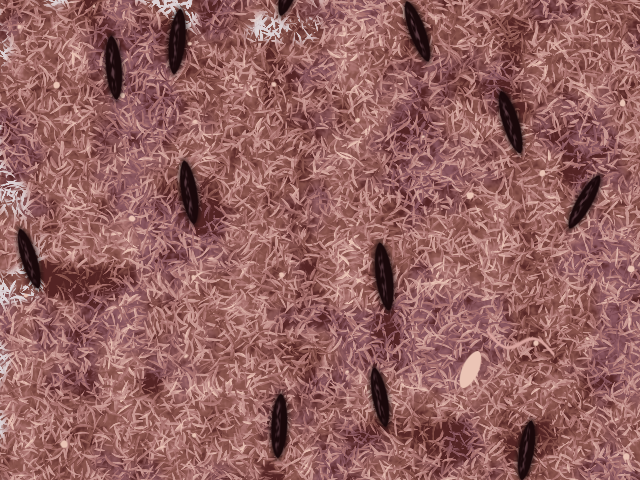
A Shadertoy shader for this texture:

```glsl
// Matted rosy plant fibre with dark spindle seeds, pale specks and a stray thread.
const vec3 DEEP  = vec3(0.33, 0.14, 0.14);
const vec3 BROWN = vec3(0.54, 0.33, 0.30);
const vec3 MAUVE = vec3(0.54, 0.34, 0.38);
const vec3 ROSE  = vec3(0.67, 0.45, 0.44);
const vec3 PALE  = vec3(0.78, 0.59, 0.57);
const vec3 CREAM = vec3(0.92, 0.77, 0.71);
const vec3 SEED  = vec3(0.10, 0.03, 0.04);
const vec3 SHEEN = vec3(0.40, 0.27, 0.30);
const vec3 FROST = vec3(0.88, 0.87, 0.89);
const int   FIBRE_LAYERS = 8;
const float FIBRE_CELL   = 0.032;
const vec2  FIBRE_HALF   = vec2(0.019, 0.0026);
const float SEED_CELL    = 0.333;
const vec2  SEED_HALF    = vec2(0.067, 0.0165);
const float SEED_CHANCE  = 0.85;
const float SPECK_CELL   = 0.17;

vec3 hash3(vec2 p) {
    vec3 q = fract(p.xyx * vec3(0.1031, 0.1030, 0.0973));
    q += dot(q, q.yxz + 33.33);
    return fract((q.xxy + q.yzz) * q.zyx);
}

vec2 turn(vec2 p, float a) {
    float c = cos(a), s = sin(a);
    return vec2(c * p.x + s * p.y, c * p.y - s * p.x);
}

float gradDot(vec2 cell, vec2 f, vec2 corner) {
    float a = 6.2832 * hash3(cell + corner + 57.0).x;
    return dot(vec2(cos(a), sin(a)), f - corner);
}

float gradNoise(vec2 p) {
    vec2 i = floor(p), f = p - i;
    vec2 u = f * f * f * (f * (f * 6.0 - 15.0) + 10.0);
    return mix(mix(gradDot(i, f, vec2(0, 0)), gradDot(i, f, vec2(1, 0)), u.x),
               mix(gradDot(i, f, vec2(0, 1)), gradDot(i, f, vec2(1, 1)), u.x), u.y);
}

// Rough distance to a pointed ellipse lying along x
float spindle(vec2 q, vec2 halfSize) {
    float t = q.x / halfSize.x;
    float w = halfSize.y * pow(max(1.0 - t * t, 0.0), 0.6);
    return max(abs(q.y) - w, abs(q.x) - halfSize.x);
}

// Overlapping short curved strands; returns brightness
float fibreMat(vec2 p, float px) {
    float tone = 0.27 + 0.25 * gradNoise(p * 60.0);
    for (int k = 0; k < FIBRE_LAYERS; k++) {
        float layer = float(k);
        vec2 g = turn(p, layer * 0.83) / FIBRE_CELL + layer * 17.3 + 40.0;
        vec2 id = floor(g);
        for (int n = 0; n < 9; n++) {
            vec2 cell = id + vec2(n % 3 - 1, n / 3 - 1);
            vec3 r = hash3(cell + layer * 71.0);
            vec3 s = hash3(cell.yx + layer * 37.0 + 11.0);
            vec2 q = turn((g - cell - r.xy) * FIBRE_CELL, r.z * 6.2832);
            q.y += (s.x - 0.5) * 36.0 * q.x * q.x;
            vec2 size = FIBRE_HALF * vec2(mix(0.5, 1.15, s.y), mix(0.6, 1.3, r.x));
            float d = spindle(q, size);
            float cover = 1.0 - smoothstep(-0.001, max(0.0008, px * 0.5), d);
            float shade = 0.12 * q.y / size.y;
            tone = mix(tone, mix(0.28, 0.94, s.z) + shade, cover * 0.9);
        }
    }
    return tone;
}

vec3 fibreColour(float tone, float mauve) {
    vec3 c = mix(DEEP, mix(BROWN, MAUVE, mauve), smoothstep(0.02, 0.38, tone));
    c = mix(c, ROSE, smoothstep(0.36, 0.58, tone));
    c = mix(c, PALE, smoothstep(0.58, 0.80, tone));
    return mix(c, CREAM, smoothstep(0.82, 1.12, tone));
}

void mainImage(out vec4 fragColor, in vec2 fragCoord) {
    float px = 1.0 / iResolution.y;
    vec2 p = fragCoord * px;

    // Fibre bed with vertical furrows, pits and mauve stains
    float furrow = gradNoise(p * vec2(9.0, 1.6) + 3.0);
    float lumps = gradNoise(p * 13.0 + 8.0) + 0.6 * gradNoise(p * 29.0);
    float pits = smoothstep(0.18, 0.5, gradNoise(p * vec2(8.0, 6.0) + 21.0));
    float mauve = smoothstep(-0.1, 0.3, gradNoise(p * 5.0 + 31.0) + 0.4 * gradNoise(p * 17.0));
    float tone = fibreMat(p, px) + 0.22 * furrow + 0.24 * lumps;
    tone += 0.12 * gradNoise(p * 140.0) - 0.35 * pits - 0.10 * mauve + 0.05;
    vec3 col = fibreColour(tone, mauve);

    // Frosty flakes along the upper left border
    float border = min(p.x, 1.0 - p.y);
    float frost = gradNoise(p * 7.0 + 5.0) + 0.12 - 3.5 * border - max(p.x - 0.4, 0.0);
    frost = smoothstep(0.0, 0.2, frost) * smoothstep(0.35, 0.65, tone);
    col = mix(col, FROST, frost * 0.85);

    // Small pale specks
    vec2 speckId = floor(p / SPECK_CELL);
    vec3 sr = hash3(speckId + 91.0);
    vec2 sq = p - (speckId + 0.15 + 0.7 * sr.xy) * SPECK_CELL;
    float speck = length(sq) - mix(0.003, 0.008, sr.x) - 0.002 * gradNoise(p * 120.0);
    col = mix(col, CREAM, (1.0 - smoothstep(-px, px, speck)) * step(0.6, sr.z));

    // Dark seeds with soft shadow and a broken sheen
    vec2 seedId = floor(p / SEED_CELL);
    for (int n = 0; n < 9; n++) {
        vec2 cell = seedId + vec2(n % 3 - 1, n / 3 - 1);
        vec3 r = hash3(cell + 133.0);
        vec3 s = hash3(cell + 207.0);
        if (s.x > SEED_CHANCE) continue;
        vec2 q = p - (cell + 0.1 + 0.8 * r.xy) * SEED_CELL;
        q = turn(q, 1.5708 + (r.z - 0.5) * 1.2);
        float d = spindle(q, SEED_HALF * mix(0.9, 1.06, s.y));
        col *= 1.0 - 0.35 * (1.0 - smoothstep(0.0, 0.012, d));
        float sheen = 1.0 - smoothstep(0.001, 0.007, abs(q.y - 0.003));
        sheen *= smoothstep(-0.3, 0.4, gradNoise(q * vec2(70.0, 200.0) + r.xy * 50.0));
        sheen *= 1.0 - smoothstep(0.5, 0.9, abs(q.x) / SEED_HALF.x);
        col = mix(col, mix(SEED, SHEEN, sheen * 0.8), 1.0 - smoothstep(-0.002, 0.0015 + px * 0.5, d));
    }

    // Pale husk and curled thread
    float husk = spindle(turn(p - vec2(0.98, 0.23), 1.15), vec2(0.042, 0.017));
    col = mix(col, CREAM, 1.0 - smoothstep(-px, px, husk));
    vec2 t = p - vec2(1.085, 0.285);
    float wave = abs(t.y - 0.018 * sin(t.x * 48.0) + 0.3 * t.x) / (1.0 + 0.5 * abs(cos(t.x * 48.0)));
    float thread = max(wave - 0.0028, abs(t.x) - 0.07);
    col = mix(col, PALE * 1.1, 1.0 - smoothstep(-px, px, thread));

    fragColor = vec4(clamp(col, 0.0, 1.0), 1.0);
}
```
